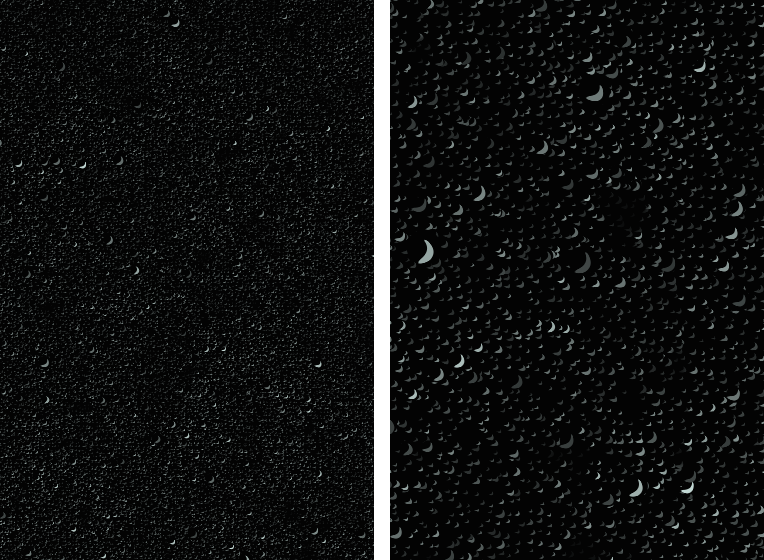
Left: the whole. Right: its middle third, enlarged.
Reproduce this texture procedurally as a Shadertoy shader.

```glsl
// Fine water drops on a black pane, lit from one side.
// Three jittered grids of drops are layered from small to large; each drop is
// a dark body that hides smaller ones, with a curved, leaning comma of light.
#define FINE_CELLS 110.0
#define MEDIUM_CELLS 48.0
#define LARGE_CELLS 20.0
#define MEDIUM_DENSITY 0.34
#define LARGE_DENSITY 0.20
#define LEAN 0.42
#define LEAN_SPREAD 0.75
#define PANE_COLOR vec3(0.010, 0.010, 0.011)
#define GLINT_COLOR vec3(0.90, 1.0, 0.98)

vec3 hash3(vec2 p, float seed) {
    vec3 q = fract(vec3(p.xyx + seed * 17.3) * vec3(0.1031, 0.1030, 0.0973));
    q += dot(q, q.yxz + 33.33);
    return fract((q.xxy + q.yzz) * q.zyx);
}

float valueNoise(vec2 p) {
    vec2 i = floor(p), f = fract(p);
    f = f * f * (3.0 - 2.0 * f);
    float low = mix(hash3(i, 9.0).x, hash3(i + vec2(1, 0), 9.0).x, f.x);
    float high = mix(hash3(i + vec2(0, 1), 9.0).x, hash3(i + 1.0, 9.0).x, f.x);
    return mix(low, high, f.y);
}

// Distance to a bent stroke, fat at its foot and thin at its tip.
float commaDistance(vec2 p, float halfLength, float radius, float bend) {
    p.x += bend * p.y * p.y / halfLength;
    float along = clamp(p.y, -halfLength, halfLength);
    float taper = mix(1.0, 0.4, 0.5 + 0.5 * along / halfLength);
    return length(vec2(p.x, p.y - along)) - radius * taper;
}

// Returns glint brightness in x and dark body cover in y.
vec2 dropLayer(vec2 uv, float cells, float density, vec2 shape, float seed) {
    vec2 p = uv * cells;
    float pixel = cells / iResolution.x;
    vec2 cell = floor(p);
    vec2 result = vec2(0.0);
    for (int y = -1; y <= 1; y++) {
        for (int x = -1; x <= 1; x++) {
            vec2 id = cell + vec2(x, y);
            vec3 place = hash3(id, seed);
            vec3 look = hash3(id, seed + 3.0);
            if (place.z > density) continue;

            vec2 q = p - id - 0.5 - 0.75 * (place.xy - 0.5);
            float size = mix(0.62, 1.35, look.x * look.x);

            // Body sits up and to the left of its glint.
            float body = length(q + vec2(0.10, -0.06) * size) - 0.27 * size;
            result.y = max(result.y, clamp(0.5 - body / pixel, 0.0, 1.0));

            float angle = LEAN + LEAN_SPREAD * (look.y - 0.5);
            float c = cos(angle), s = sin(angle);
            vec2 local = vec2(c * q.x - s * q.y, s * q.x + c * q.y);
            float stretch = mix(0.7, 1.3, fract(look.z * 7.0));
            float d = commaDistance(local, shape.x * size * stretch,
                                    shape.y * size, 0.45);
            float cover = clamp(0.5 - d / pixel, 0.0, 1.0);
            float bright = mix(0.30, 1.0, look.z * look.z);
            result.x = max(result.x, cover * bright);
        }
    }
    return result;
}

void mainImage(out vec4 fragColor, in vec2 fragCoord) {
    vec2 uv = fragCoord / iResolution.x;
    float height = fragCoord.y / iResolution.y;

    // Broad unevenness of the light, slightly dimmer toward the top.
    float mist = mix(0.75, 1.2, valueNoise(uv * 9.0)) * mix(1.08, 0.88, height);
    float bare = smoothstep(0.06, 0.16, valueNoise(uv * 22.0 + 40.0));

    vec2 fine = dropLayer(uv, FINE_CELLS, 0.95, vec2(0.17, 0.17), 1.0);
    vec2 medium = dropLayer(uv + 0.37, MEDIUM_CELLS, MEDIUM_DENSITY,
                            vec2(0.16, 0.105), 2.0);
    vec2 large = dropLayer(uv + 0.71, LARGE_CELLS, LARGE_DENSITY,
                           vec2(0.125, 0.075), 5.0);

    // Larger drops cover the smaller ones beneath them.
    float light = fine.x * 0.58 * mist * mix(0.25, 1.0, bare);
    light = max(light * (1.0 - medium.y), medium.x * 0.72 * mist);
    light = max(light * (1.0 - large.y), large.x * 0.85);

    fragColor = vec4(PANE_COLOR + GLINT_COLOR * light, 1.0);
}
```
